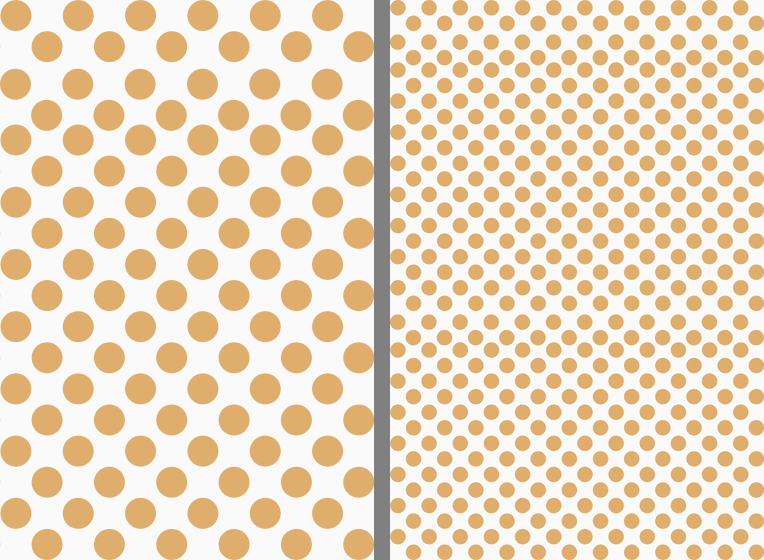
Left, the tile; right, the same tile 2 across and 2 down.
A Shadertoy shader for this pattern:

```glsl
const float COLUMNS = 6.0;                     // dots per row
const float ROWS = 18.0;                       // staggered rows, even so it tiles
const float DOT_RADIUS = 0.497;                // in row heights
const float DOT_INSET = 0.01;                  // sideways offset of the regular rows
const float FIRST_SLIPPED_ROW = 2.0;           // counted from the top
const float SLIPPED_ROWS = 2.0;
const vec2 SLIP = vec2(-0.014, 0.207);         // displacement of the slipped rows
const vec3 PAPER = vec3(0.98, 0.98, 0.98);
const vec3 OCHRE = vec3(0.878, 0.682, 0.423);

// Displacement of a row, in half columns and row heights
vec2 rowOffset(float row) {
    float fromFirst = row - FIRST_SLIPPED_ROW;
    bool slipped = fromFirst > -0.5 && fromFirst < SLIPPED_ROWS - 0.5;
    return vec2(DOT_INSET, 0.0) + (slipped ? SLIP : vec2(0.0));
}

// Signed distance to the nearest dot, in row heights
float dotDistance(vec2 grid, float halfColumnWidth) {
    float nearest = 1e3;
    float baseRow = floor(grid.y);
    for (float i = -1.0; i <= 1.0; i++) {
        float row = baseRow + i;
        float stagger = mod(row, 2.0);
        vec2 center = vec2(0.5 + stagger, row + 0.5) + rowOffset(mod(row, ROWS));
        vec2 delta = grid - center;
        delta.x = (mod(delta.x + 1.0, 2.0) - 1.0) * halfColumnWidth;
        nearest = min(nearest, length(delta) - DOT_RADIUS);
    }
    return nearest;
}

void mainImage(out vec4 fragColor, in vec2 fragCoord) {
    // Grid of half columns and rows, running down from the top
    vec2 uv = fragCoord / iResolution.xy;
    vec2 grid = vec2(uv.x * 2.0 * COLUMNS, (1.0 - uv.y) * ROWS);

    // Keeps the dots round on any canvas
    float pixel = ROWS / iResolution.y;
    float halfColumnWidth = iResolution.x * pixel / (2.0 * COLUMNS);

    // Dots with an edge one pixel wide
    float coverage = clamp(0.5 - dotDistance(grid, halfColumnWidth) / pixel, 0.0, 1.0);
    fragColor = vec4(mix(PAPER, OCHRE, coverage), 1.0);
}
```
